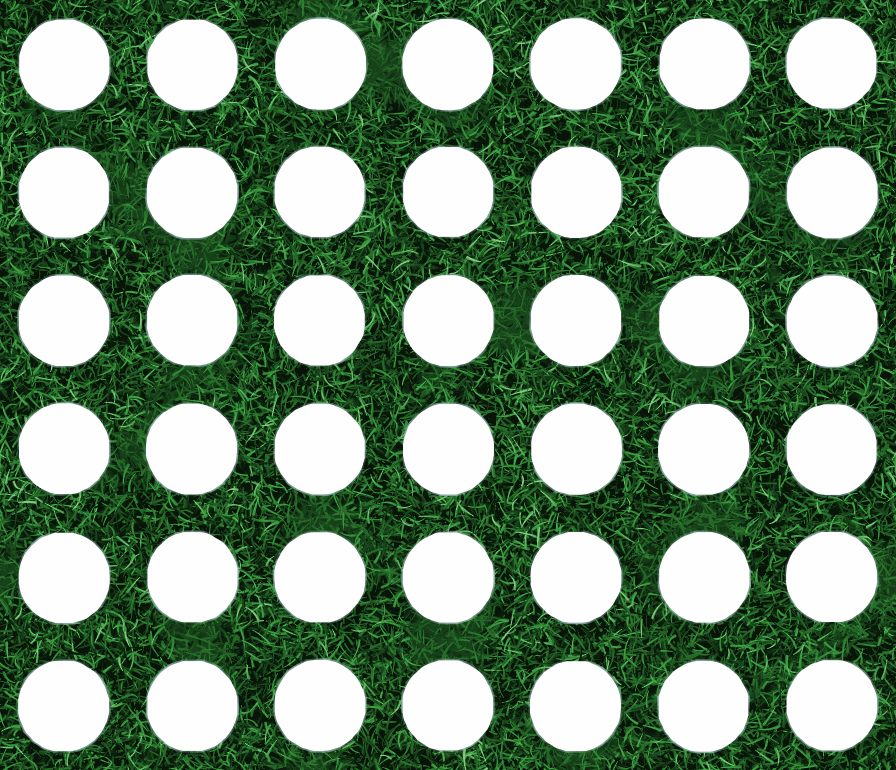
Reproduce this pattern procedurally as a Shadertoy shader.

```glsl
#define REPEATS vec2(7.0, 6.0)
#define DOT_RADIUS 0.358
#define DOT_HALF_BOX 0.350
#define DOT_JITTER 0.010
#define RIM_WIDTH 0.012
#define BLADE_DENSITY 10.0
#define BLADE_LAYERS 7
#define BLADE_WIDTH 0.095
#define WEAR_FADE 0.55

const float TAU = 6.2831853;
const vec3 SHADOW = vec3(0.03, 0.08, 0.03);
const vec3 DARK = vec3(0.09, 0.26, 0.10);
const vec3 MID = vec3(0.15, 0.42, 0.16);
const vec3 BRIGHT = vec3(0.23, 0.61, 0.25);
const vec3 PALE = vec3(0.56, 0.76, 0.54);
const vec3 RIM = vec3(0.56, 0.69, 0.68);
const vec3 WHITE = vec3(0.995);

// Four random values for a cell that wraps at the given period
vec4 hash4(vec2 cell, vec2 period, float seed) {
    uvec2 id = uvec2(mod(cell + 0.5, period));
    uvec4 v = uvec4(id, uint(seed), 17u) * 1664525u + 1013904223u;
    for (int i = 0; i < 2; i++) {
        v.x += v.y * v.w;
        v.y += v.z * v.x;
        v.z += v.x * v.y;
        v.w += v.y * v.z;
        v ^= v >> 16u;
    }
    return vec4(v) / 4294967295.0;
}

float cornerSlope(vec2 cell, vec2 offset, vec2 period, float seed) {
    float angle = TAU * hash4(cell, period, seed).x;
    return dot(vec2(cos(angle), sin(angle)), offset);
}

// Periodic gradient noise, roughly -0.7 to 0.7
float gradientNoise(vec2 p, vec2 period, float seed) {
    vec2 i = floor(p), f = p - i;
    vec2 u = f * f * f * (f * (f * 6.0 - 15.0) + 10.0);
    vec2 e = vec2(1.0, 0.0);
    float a = cornerSlope(i, f, period, seed);
    float b = cornerSlope(i + e.xy, f - e.xy, period, seed);
    float c = cornerSlope(i + e.yx, f - e.yx, period, seed);
    float d = cornerSlope(i + e.xx, f - e.xx, period, seed);
    return mix(mix(a, b, u.x), mix(c, d, u.x), u.y);
}

vec3 grassColour(float tone) {
    vec3 colour = mix(SHADOW, DARK, smoothstep(0.08, 0.30, tone));
    colour = mix(colour, MID, smoothstep(0.30, 0.55, tone));
    colour = mix(colour, BRIGHT, smoothstep(0.55, 0.78, tone));
    return mix(colour, PALE, smoothstep(0.78, 0.98, tone));
}

// Layers of bent, tapered blades, lighter towards the top
vec3 grass(vec2 p, float pixel) {
    vec2 grid = REPEATS * BLADE_DENSITY;
    vec2 q = p * BLADE_DENSITY;
    float pixelWidth = pixel * BLADE_DENSITY;
    float tone = 0.10 + 0.25 * gradientNoise(q, grid, 31.0);

    for (int layer = 0; layer < BLADE_LAYERS; layer++) {
        float height = float(layer) / float(BLADE_LAYERS - 1);
        for (int y = -1; y <= 1; y++)
        for (int x = -1; x <= 1; x++) {
            vec2 cell = floor(q) + vec2(x, y);
            vec4 r = hash4(cell, grid, float(layer));
            vec4 shape = hash4(cell, grid, float(layer + 50));
            float angle = TAU * r.z;
            vec2 along = vec2(cos(angle), sin(angle));
            vec2 rel = q - cell - r.xy;
            rel = vec2(dot(rel, along), dot(rel, vec2(-along.y, along.x)));

            float halfLength = mix(0.40, 0.85, shape.x);
            float t = clamp(rel.x / halfLength, -1.0, 1.0);
            rel.y += (shape.y - 0.5) * 0.35 * t * t;
            float width = BLADE_WIDTH * mix(0.7, 1.2, shape.z) * (0.7 - 0.4 * t);
            float d = length(vec2(rel.x - t * halfLength, rel.y)) - width;
            float cover = clamp(0.5 - d / pixelWidth, 0.0, 1.0);

            float bladeTone = 0.20 + 0.33 * height + 0.85 * (r.w - 0.45);
            bladeTone += 0.10 * t + 0.08 * clamp(rel.y / width, -1.0, 1.0);
            tone = mix(tone, bladeTone, cover);
        }
    }

    // Broad worn areas with less contrast
    float wear = smoothstep(0.08, 0.45, gradientNoise(p, REPEATS, 71.0));
    tone = mix(tone, 0.40, WEAR_FADE * wear);
    tone += 0.10 * gradientNoise(p * 2.0, REPEATS * 2.0, 83.0);
    return grassColour(tone);
}

// Disc with slightly flattened sides and an uneven cut
float dotDistance(vec2 p) {
    vec4 r = hash4(floor(p), REPEATS, 97.0);
    vec2 c = fract(p) - 0.5 - (r.xy - 0.5) * DOT_JITTER;
    vec2 box = abs(c) - DOT_HALF_BOX - 0.006 * r.zw;
    float rough = 0.006 * gradientNoise(p * 14.0, REPEATS * 14.0, 101.0);
    return max(length(c) - DOT_RADIUS + rough, max(box.x, box.y));
}

void mainImage(out vec4 fragColor, in vec2 fragCoord) {
    vec2 p = fragCoord / iResolution.xy * REPEATS;
    float pixel = REPEATS.y / iResolution.y;
    vec3 colour = grass(p, pixel);

    float d = dotDistance(p);
    float rimNoise = gradientNoise(p * 5.0, REPEATS * 5.0, 113.0);
    float rim = clamp(0.5 - (d - RIM_WIDTH) / pixel, 0.0, 1.0);
    colour = mix(colour, RIM, rim * clamp(0.45 + rimNoise, 0.0, 0.9));
    colour = mix(colour, WHITE, clamp(0.5 - d / pixel, 0.0, 1.0));
    fragColor = vec4(colour, 1.0);
}
```
